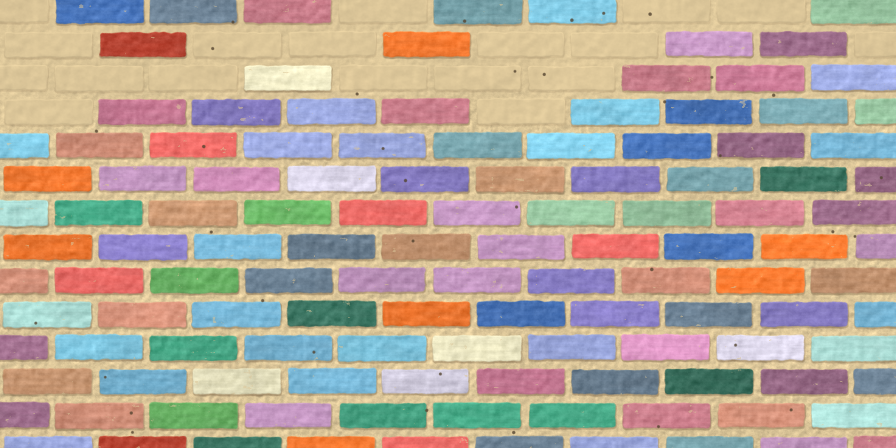
This texture is drawn by a Shadertoy shader. Its source:

```glsl
// A sunlit wall of painted bricks in running bond, set in rough sandy mortar.
// Each brick is a wobbly rounded box whose hash picks its paint from a palette;
// the top courses stay mostly bare. Noise adds grain, brush streaks, chips, pits.

const vec2 PITCH = vec2(0.2109, 0.0753);      // brick spacing, canvas height = 1
const vec2 HALF_SIZE = vec2(0.0990, 0.0288);  // half extents of one brick
const float TOP_CENTRE = 0.0234;              // centre of the top course, from the top
const vec3 SAND = vec3(0.855, 0.770, 0.595);
const vec3 SHADE = vec3(0.46, 0.37, 0.26);

const vec3 COOL[12] = vec3[12](
    vec3(0.47, 0.71, 0.83), vec3(0.51, 0.79, 0.89), vec3(0.68, 0.87, 0.84),
    vec3(0.48, 0.65, 0.68), vec3(0.53, 0.49, 0.76), vec3(0.62, 0.67, 0.88),
    vec3(0.29, 0.46, 0.73), vec3(0.42, 0.70, 0.40), vec3(0.28, 0.65, 0.52),
    vec3(0.59, 0.76, 0.62), vec3(0.23, 0.44, 0.37), vec3(0.43, 0.51, 0.58));

const vec3 WARM[12] = vec3[12](
    vec3(0.86, 0.59, 0.76), vec3(0.77, 0.47, 0.57), vec3(0.60, 0.42, 0.53),
    vec3(0.75, 0.58, 0.74), vec3(0.83, 0.57, 0.48), vec3(0.77, 0.58, 0.44),
    vec3(0.75, 0.28, 0.21), vec3(0.91, 0.42, 0.40), vec3(0.96, 0.48, 0.20),
    vec3(0.93, 0.91, 0.77), vec3(0.84, 0.82, 0.89), vec3(0.80, 0.50, 0.55));

float hash(vec2 p) {
    return fract(sin(dot(p, vec2(127.1, 311.7))) * 43758.5453);
}

float noise(vec2 p) {
    vec2 i = floor(p), f = fract(p);
    f = f * f * (3.0 - 2.0 * f);
    return mix(mix(hash(i), hash(i + vec2(1, 0)), f.x),
               mix(hash(i + vec2(0, 1)), hash(i + vec2(1, 1)), f.x), f.y);
}

float fbm(vec2 p) {
    float sum = 0.0, amp = 0.5;
    for (int k = 0; k < 4; k++) {
        sum += amp * noise(p);
        p = p * 2.03 + 17.3;
        amp *= 0.5;
    }
    return sum;
}

// Relief lit from the upper left, about zero on flat ground
float relief(vec2 p, float scale) {
    return fbm(p * scale) - fbm(p * scale + vec2(-0.45, 0.6));
}

float roundBox(vec2 p, vec2 halfSize, float radius) {
    vec2 q = abs(p) - halfSize + radius;
    return length(max(q, 0.0)) + min(max(q.x, q.y), 0.0) - radius;
}

vec3 paintColour(vec2 id) {
    int slot = int(hash(id + 3.7) * 11.999);
    vec3 paint = hash(id + 9.1) < 0.5 ? COOL[slot] : WARM[slot];
    return paint * (0.94 + 0.12 * hash(id + 21.3));
}

// Share of painted bricks in a course, counted from the top
float paintedShare(float row) {
    return row < 2.5 ? 0.36 : (row < 3.5 ? 0.8 : 1.0);
}

void mainImage(out vec4 fragColor, in vec2 fragCoord) {
    vec2 p = fragCoord / iResolution.y;
    float aa = 1.0 / iResolution.y;

    // Brick cell: alternate courses shift by about half a brick
    float course = (1.0 - p.y - TOP_CENTRE) / PITCH.y;
    float row = floor(course + 0.5);
    float start = mod(row, 2.0) < 0.5 ? 0.0105 : 0.1070;
    float along = (p.x - start) / PITCH.x;
    vec2 id = vec2(floor(along + 0.5), row);
    vec2 local = vec2(along - id.x, row - course) * PITCH;

    // Uneven laying and ragged edges
    local += (vec2(hash(id + 5.2), hash(id + 6.4)) - 0.5) * vec2(0.004, 0.003);
    vec2 size = HALF_SIZE - vec2(0.003, 0.002) * hash(id + 7.9);
    float ragged = (fbm(p * 55.0) - 0.47) * 0.0055;
    float d = roundBox(local, size, 0.006) + ragged;
    float dShadow = roundBox(local + vec2(-0.001, 0.0032), size, 0.006) + ragged;
    float brick = 1.0 - smoothstep(-aa, aa, d);
    float painted = step(hash(id + 31.7), paintedShare(row));

    // Mortar: sandy grain, smoother among the bare top courses
    float rough = mix(0.45, 1.0, smoothstep(1.5, 4.0, course));
    float grain = relief(p, 95.0);
    vec3 mortar = SAND * (0.97 + 0.08 * fbm(p * 6.0) + 0.30 * rough * grain);
    float shadow = 1.0 - smoothstep(-0.001, 0.0015 + aa, dShadow);
    mortar = mix(mortar, SHADE, shadow * mix(0.20, 0.48, painted) * (0.4 + fbm(p * 30.0)));

    // Bare face: a thin coat of the mortar colour
    vec3 face = SAND * (0.98 + 0.06 * fbm(p * 9.0) + 0.10 * relief(p, 60.0));

    // Painted face: horizontal brush streaks and worn chips
    float streaks = fbm(p * vec2(14.0, 150.0) + id * 3.1) - 0.47;
    float patches = fbm(p * 22.0 + id * 5.7) - 0.47;
    vec3 paint = paintColour(id) * (1.0 + 0.12 * streaks + 0.14 * patches);
    paint += 0.16 * relief(p, 70.0);
    float chips = smoothstep(0.72, 0.80, fbm(p * vec2(50.0, 75.0) + 40.0));
    paint = mix(paint, SAND, 0.55 * chips);
    face = mix(face, paint, painted);

    // Lit upper edge and dim lower edge of each face
    float rim = smoothstep(-0.004, 0.0, d) * clamp(local.y / size.y, -1.0, 1.0);
    face *= 1.0 + 0.07 * rim;
    vec3 colour = mix(mortar, face, brick);

    // Rare dark pits scattered over the wall
    vec2 cell = floor(p * 16.0);
    vec2 spot = 0.2 + 0.6 * vec2(hash(cell + 2.3), hash(cell + 8.8));
    float pitDist = length(fract(p * 16.0) - spot) / 16.0 + ragged * 0.4;
    float pit = 1.0 - smoothstep(0.0015, 0.003 + aa, pitDist);
    colour = mix(colour, SHADE * 0.7, 0.8 * pit * step(0.93, hash(cell + 14.6)));

    fragColor = vec4(clamp(colour, 0.0, 1.0), 1.0);
}
```
